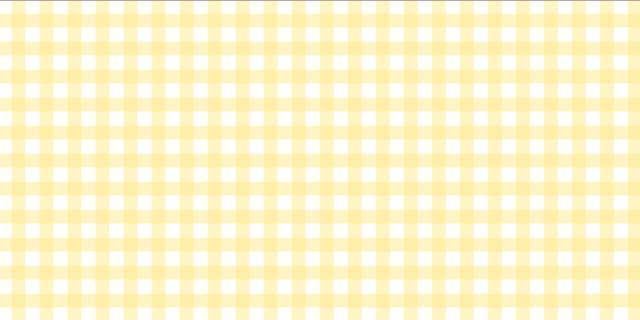
Write a Shadertoy shader that draws this pattern.

```glsl
// Pale yellow gingham: translucent stripes crossing on white, with a thin grey top edge.

// Coverage of evenly repeated stripes; lengths are fractions of the canvas height.
float stripes(float position, float firstCentre, float blur) {
    float period = 0.08755;
    float offset = (fract((position - firstCentre) / period + 0.5) - 0.5) * period;
    return 1.0 - smoothstep(-blur, blur, abs(offset) - 0.0215);
}

void mainImage(out vec4 fragColor, in vec2 fragCoord) {
    vec2 p = fragCoord / iResolution.y;
    float depth = 1.0 - p.y; // distance below the top edge
    float blur = 0.75 / iResolution.y;

    // Each stripe direction is a half-transparent layer, so crossings deepen.
    vec3 dye = vec3(1.0, 0.915, 0.55);
    vec3 colour = vec3(1.0, 1.0, 0.99);
    colour = mix(colour, dye, 0.5 * stripes(p.x, 0.058, blur));
    colour = mix(colour, dye, 0.5 * stripes(depth, 0.0643, blur));

    // Thin grey line along the top edge
    float topLine = 1.0 - smoothstep(-blur, blur, depth - 0.0026);
    colour = mix(colour, vec3(0.6, 0.6, 0.58), topLine);

    fragColor = vec4(colour, 1.0);
}
```
